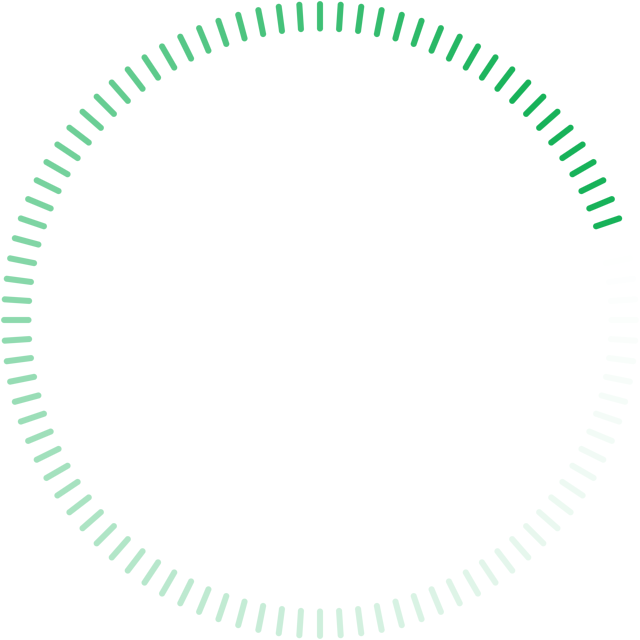
Write a three.js fragment shader that draws this background.

```glsl
varying vec2 vUv;

const float TAU = 6.283185;
const float TICK_COUNT = 96.0;
const float FIRST_TICK = 5.0;      // strongest tick, counted from the right
const float INNER_RADIUS = 0.4555;
const float OUTER_RADIUS = 0.4935;
const float HALF_WIDTH = 0.0047;
const float FADE_GAIN = 1.13;
const float FADE_POWER = 1.4;
const vec3 PAPER = vec3(1.0);
const vec3 GREEN = vec3(0.09, 0.70, 0.35);

// Distance to a round-ended tick lying along the x axis
float tickDistance(vec2 p) {
  float nearest = clamp(p.x, INNER_RADIUS, OUTER_RADIUS);
  return length(p - vec2(nearest, 0.0)) - HALF_WIDTH;
}

// Opacity falls counterclockwise from the first tick
float tickOpacity(float index) {
  float turn = mod(index - FIRST_TICK, TICK_COUNT) / TICK_COUNT;
  return min(1.0, FADE_GAIN * pow(1.0 - turn, FADE_POWER));
}

void main() {
  vec2 p = vUv - 0.5;

  // Fold the circle onto the nearest tick
  float tickStep = TAU / TICK_COUNT;
  float index = floor(atan(p.y, p.x) / tickStep + 0.5);
  float angle = index * tickStep;
  vec2 axis = vec2(cos(angle), sin(angle));
  vec2 local = vec2(dot(p, axis), dot(p, vec2(-axis.y, axis.x)));

  // Smooth edge about one sample wide
  float blur = 0.75 * fwidth(vUv.x);
  float coverage = 1.0 - smoothstep(-blur, blur, tickDistance(local));

  vec3 color = mix(PAPER, GREEN, coverage * tickOpacity(index));
  gl_FragColor = vec4(color, 1.0);
}
```
